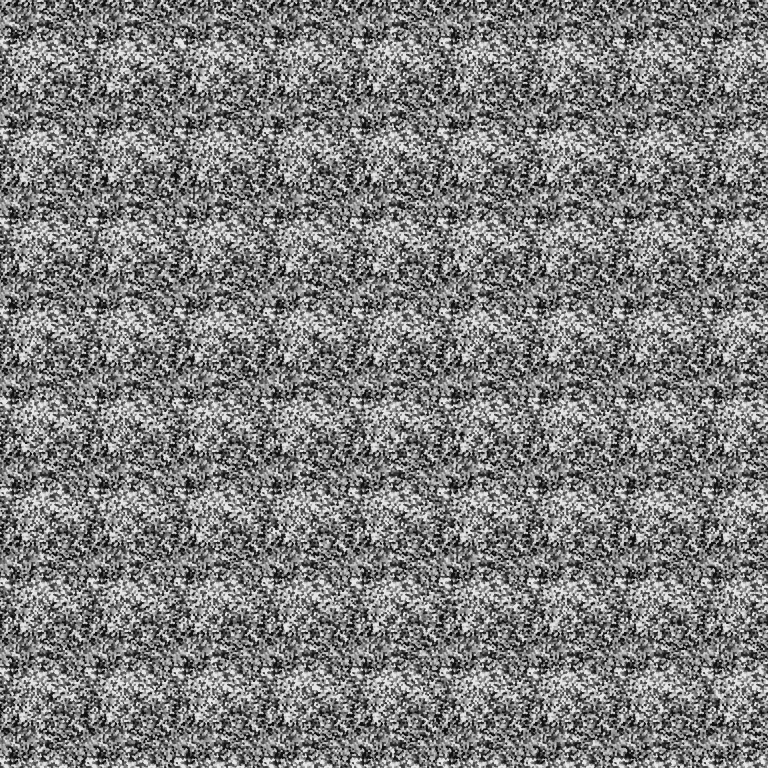
Give the GLSL for this pattern, as a Shadertoy shader.

```glsl
// Repeating tiles of fine grey grain, clumped and mottled with light and dark patches.

const float TAU = 6.2831853;
const float GRAINS = 384.0;             // grains across the canvas
const vec2 TILE = vec2(44.0, 45.0);     // grains in one repeat
const vec2 CLUMPS = vec2(11.0, 12.0);   // clumps in one repeat
const vec2 TILE_START = vec2(18.0, 35.0);
const float WEAR = 0.06;                // share of grains that differ per repeat

float hash(vec2 p) {
    vec3 q = fract(vec3(p.xyx) * 0.1031);
    q += dot(q, q.yzx + 33.33);
    return fract((q.x + q.y) * q.z);
}

// Soft elliptical spot that wraps around the tile edges
float spot(vec2 uv, vec2 centre, vec2 radius) {
    vec2 d = (fract(uv - centre + 0.5) - 0.5) / radius;
    return exp(-dot(d, d));
}

// Slow sideways drift of the repeats, in grains
float drift(vec2 p) {
    return 0.6 * sin(9.0 * p.x + 2.0 * sin(7.0 * p.y))
         + 0.4 * sin(17.0 * p.y - 5.0 * p.x);
}

// Grey of one cell: shared by all repeats, except for a few worn ones
float cellTone(vec2 cell, vec2 period, float wear) {
    float shared = hash(mod(cell, period) + 7.0);
    float own = hash(cell + 211.0);
    float worn = step(1.0 - wear, hash(cell + 503.0));
    return smoothstep(0.0, 1.0, mix(shared, own, worn));
}

// Periodic cellular noise with softly blended borders
float cellNoise(vec2 p, vec2 period, float sharpness, float wear) {
    vec2 base = floor(p);
    float total = 0.0;
    float weights = 0.0;
    for (int y = -1; y <= 1; y++) {
        for (int x = -1; x <= 1; x++) {
            vec2 cell = base + vec2(x, y);
            vec2 id = mod(cell, period);
            vec2 jitter = vec2(hash(id + 61.0), hash(id + 127.0)) - 0.5;
            vec2 d = cell + 0.5 + 0.7 * jitter - p;
            float w = exp(-sharpness * dot(d, d));
            total += w * cellTone(cell, period, wear);
            weights += w;
        }
    }
    return total / weights;
}

// Brightness offset across one tile, y pointing down
float patches(vec2 uv) {
    // Light band and column along the tile edges
    float tone = 0.035 * cos(TAU * (uv.y + 0.02)) + 0.02 * cos(TAU * uv.x);
    tone += 0.07 * spot(uv, vec2(0.02, 0.5), vec2(0.09, 0.45));

    // Dark patches
    tone -= 0.32 * spot(uv, vec2(0.30, 0.13), vec2(0.11, 0.05));
    tone -= 0.15 * spot(uv, vec2(0.80, 0.25), vec2(0.20, 0.07));
    tone -= 0.15 * spot(uv, vec2(0.80, 0.64), vec2(0.15, 0.09));
    tone -= 0.10 * spot(uv, vec2(0.42, 0.38), vec2(0.16, 0.12));

    // Light patches
    tone += 0.26 * spot(uv, vec2(0.67, 0.73), vec2(0.035, 0.08));
    tone += 0.07 * spot(uv, vec2(0.18, 0.78), vec2(0.14, 0.12));
    tone += 0.08 * spot(uv, vec2(0.64, 0.46), vec2(0.09, 0.07));
    return tone + 0.01;
}

// Flatter areas where the grain loses contrast
float softness(vec2 uv) {
    return spot(uv, vec2(0.64, 0.46), vec2(0.10, 0.07))
         + spot(uv, vec2(0.94, 0.43), vec2(0.08, 0.07))
         + spot(uv, vec2(0.30, 0.13), vec2(0.10, 0.05));
}

void mainImage(out vec4 fragColor, in vec2 fragCoord) {
    vec2 p = fragCoord / iResolution.y;
    p.y = 1.0 - p.y;

    vec2 grid = p * GRAINS + vec2(drift(p), 0.0) - TILE_START;
    vec2 uv = fract(grid / TILE);

    float grain = cellNoise(grid, TILE, 5.5, WEAR) - 0.5;
    float clump = cellNoise(grid / TILE * CLUMPS, CLUMPS, 5.0, 0.0) - 0.5;

    float contrast = 0.88 * (1.0 - 0.45 * softness(uv));
    float grey = 0.5 + contrast * grain + 0.26 * clump + patches(uv);
    fragColor = vec4(vec3(clamp(grey, 0.06, 0.9)), 1.0);
}
```
